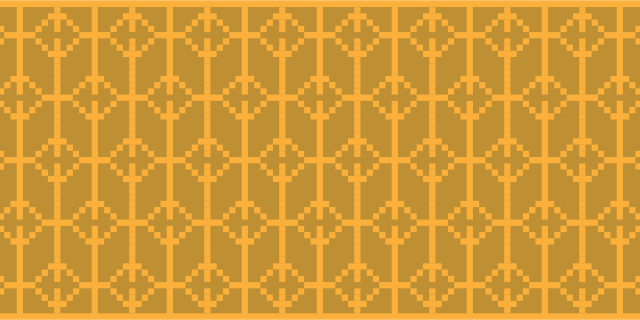
Write a WebGL 1 fragment shader that draws this pattern.

```glsl
precision highp float;

uniform vec2 u_resolution;

const vec3 GROUND = vec3(0.745, 0.56, 0.20);
const vec3 THREAD = vec3(0.98, 0.69, 0.23);
const vec3 PALE_EDGE = vec3(0.99, 0.76, 0.40);

const float CELLS_HIGH = 51.2;                // canvas height in stitches
const vec2 CENTRE_SHIFT = vec2(-0.03, -0.03); // pattern centre, in stitches
const vec2 REPEAT = vec2(12.0, 10.0);         // diamond spacing, in stitches
const float RING = 4.0;                       // diamond radius
const float BORDER_ROW = 25.0;                // rows from here outward are solid
const float PALE_START = 25.4;                // outer pale strip
const float SEAM_WIDTH = 0.12;
const float SEAM_DEPTH = 0.035;

// 1 where the whole-number stitch c is thread, 0 where it is ground
float stitch(vec2 c) {
  vec2 halfRepeat = 0.5 * REPEAT;
  float row = floor((c.y + halfRepeat.y) / REPEAT.y);
  c.x -= halfRepeat.x * mod(row + 1.0, 2.0);   // stagger alternate rows
  vec2 d = abs(mod(c + halfRepeat, REPEAT) - halfRepeat);

  float ring = 1.0 - step(0.5, abs(d.x + d.y - RING));
  float stem = step(d.x, 0.5) * step(0.5, d.y);
  float bar = step(d.y, 0.5) * step(RING - 0.5, d.x);
  float post = step(halfRepeat.x - 0.5, d.x);
  return max(max(ring, stem), max(bar, post));
}

float cloth(vec2 c) {
  return max(stitch(c), step(BORDER_ROW - 0.5, abs(c.y)));
}

// Blend the four nearest stitches with a ramp one pixel wide
float smoothCloth(vec2 p, float pixel) {
  vec2 base = floor(p);
  vec2 f = clamp((p - base - 0.5) / pixel + 0.5, 0.0, 1.0);
  float low = mix(cloth(base), cloth(base + vec2(1.0, 0.0)), f.x);
  float high = mix(cloth(base + vec2(0.0, 1.0)), cloth(base + 1.0), f.x);
  return mix(low, high, f.y);
}

// Faint joins between stitches on every other upright
float seams(vec2 p, float pixel) {
  float column = abs(mod(p.x, REPEAT.x) - 0.5 * REPEAT.x);
  float join = 0.5 - abs(fract(p.y + 0.5) - 0.5);
  float upright = 1.0 - smoothstep(0.5 - 0.5 * pixel, 0.5 + 0.5 * pixel, column);
  return upright * (1.0 - smoothstep(0.0, SEAM_WIDTH + 0.5 * pixel, join));
}

void main() {
  float pixel = CELLS_HIGH / u_resolution.y;
  vec2 fromCentre = (gl_FragCoord.xy - 0.5 * u_resolution) * pixel;
  vec2 p = fromCentre - CENTRE_SHIFT;

  vec3 thread = THREAD * (1.0 - SEAM_DEPTH * seams(p, pixel));
  vec3 color = mix(GROUND, thread, smoothCloth(p, pixel));

  // Pale strip along the top and bottom
  float pale = clamp((abs(fromCentre.y) - PALE_START) / pixel + 0.5, 0.0, 1.0);
  gl_FragColor = vec4(mix(color, PALE_EDGE, pale), 1.0);
}
```
